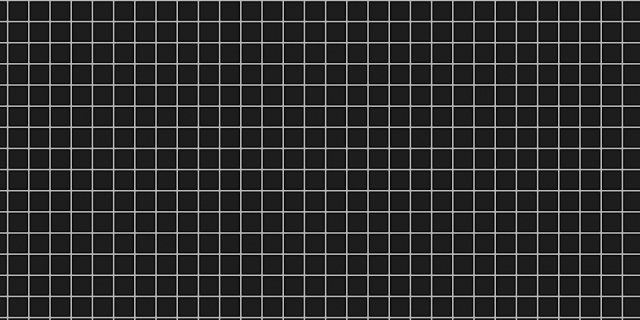
A Shadertoy shader for this pattern:

```glsl
#define CELLS vec2(30.19, 15.136)   // repeats across and down
#define SHIFT vec2(0.36, 0.115)     // position of the first lines, in cells
#define LINE_WIDTH 0.074            // in cells
#define RIM_WIDTH 0.062             // dark rim beside each line, in cells
#define LINE_COLOR vec3(0.730)
#define RIM_COLOR vec3(0.022)
#define TILE_COLOR vec3(0.112)
#define GRAIN 0.003
#define LINE_WEAR 0.012

vec2 hashGradient(vec2 p) {
    float angle = 6.2832 * fract(sin(dot(p, vec2(127.1, 311.7))) * 43758.5);
    return vec2(cos(angle), sin(angle));
}

float gradientNoise(vec2 p) {
    vec2 i = floor(p), f = fract(p);
    vec2 u = f * f * f * (f * (f * 6.0 - 15.0) + 10.0);
    vec2 e = vec2(0.0, 1.0);
    float a = dot(hashGradient(i), f);
    float b = dot(hashGradient(i + e.yx), f - e.yx);
    float c = dot(hashGradient(i + e.xy), f - e.xy);
    float d = dot(hashGradient(i + e.yy), f - e.yy);
    return mix(mix(a, b, u.x), mix(c, d, u.x), u.y);
}

// Box-filtered coverage of both line directions
float gridCoverage(vec2 dist, float halfWidth, vec2 pixel) {
    vec2 cover = clamp((halfWidth - dist) / pixel + 0.5, 0.0, 1.0);
    return 1.0 - (1.0 - cover.x) * (1.0 - cover.y);
}

void mainImage(out vec4 fragColor, in vec2 fragCoord) {
    vec2 cell = fragCoord / iResolution.xy * CELLS - SHIFT;
    vec2 pixel = CELLS / iResolution.xy;
    vec2 dist = abs(fract(cell + 0.5) - 0.5);

    // Dark tiles with faint grain
    vec3 color = TILE_COLOR + GRAIN * gradientNoise(cell * 7.3);

    // Dark rims, then pale lines
    float halfLine = 0.5 * LINE_WIDTH;
    color = mix(color, RIM_COLOR, gridCoverage(dist, halfLine + RIM_WIDTH, pixel));
    vec3 lineColor = LINE_COLOR + LINE_WEAR * gradientNoise(cell * 4.7 + 19.4);
    color = mix(color, lineColor, gridCoverage(dist, halfLine, pixel));

    fragColor = vec4(color, 1.0);
}
```
